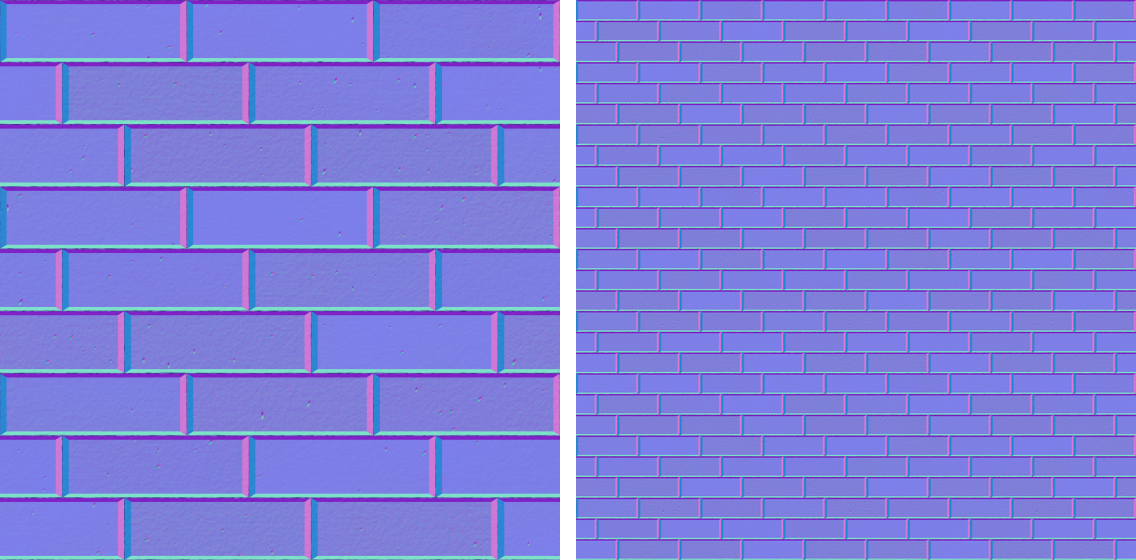
Left: one tile. Right: repeated 3 by 3.
Reproduce this texture map procedurally as a WebGL 1 fragment shader.

```glsl
precision highp float;
uniform vec2 u_resolution;

// Layout, in canvas units
const vec2 BRICKS = vec2(3.0, 9.0);
const float SHIFT_STEPS = 3.0;               // rows until the bond repeats
const vec2 BEVEL = vec2(0.0117, 0.0074);     // side and cap bevel widths
const vec2 JOINT = vec2(0.0004, 0.0008);     // half widths of the joint line
const float JOINT_WEAR = 0.0011;

// Encoded normal colours
const vec3 FACE_SMOOTH = vec3(0.487, 0.497, 0.920);
const vec3 FACE_ROUGH = vec3(0.497, 0.495, 0.855);
const vec3 TOP = vec3(0.50, 0.13, 0.78);
const vec3 BOTTOM = vec3(0.49, 0.88, 0.79);
const vec3 LEFT = vec3(0.17, 0.53, 0.83);
const vec3 RIGHT = vec3(0.81, 0.47, 0.84);
const vec3 JOINT_COLOR = vec3(0.34, 0.31, 0.64);

// Surface detail
const float GRAIN_CELLS = 240.0;
const vec2 BRUSH_CELLS = vec2(14.0, 230.0);
const float GRAIN_SMOOTH = 0.030;
const float GRAIN_ROUGH = 0.085;
const float NICK_CELLS = 44.0;
const float NICK_CHANCE = 0.09;
const float NICK_RADIUS = 0.0019;
const float NICK_DEPTH = 0.26;

float hash(vec2 p) {
  vec3 q = fract(vec3(p.xyx) * 0.1031);
  q += dot(q, q.yzx + 33.33);
  return fract((q.x + q.y) * q.z);
}

// Value noise over the unit square, wrapping after 'cells' cells
float noise(vec2 uv, vec2 cells) {
  vec2 p = uv * cells;
  vec2 i = floor(p);
  vec2 f = fract(p);
  f = f * f * (3.0 - 2.0 * f);
  vec2 a = mod(i, cells);
  vec2 b = mod(i + 1.0, cells);
  return mix(mix(hash(a), hash(vec2(b.x, a.y)), f.x),
             mix(hash(vec2(a.x, b.y)), hash(b), f.x), f.y);
}

float surfaceHeight(vec2 uv) {
  return noise(uv, vec2(GRAIN_CELLS))
       + 0.7 * noise(uv, vec2(GRAIN_CELLS * 0.5))
       + 0.35 * noise(uv, BRUSH_CELLS);
}

// Red and green offset of the grain; green grows downward
vec2 grainSlope(vec2 uv) {
  float e = 0.4 / GRAIN_CELLS;
  float h = surfaceHeight(uv);
  float dx = surfaceHeight(uv + vec2(e, 0.0)) - h;
  float dy = surfaceHeight(uv + vec2(0.0, e)) - h;
  return vec2(-dx, dy);
}

// Sparse elongated bumps, each kept inside its own cell
vec2 nickSlope(vec2 uv, float pixel) {
  vec2 cell = mod(floor(uv * NICK_CELLS), NICK_CELLS);
  vec2 center = 0.25 + 0.5 * vec2(hash(cell + 11.0), hash(cell + 57.0));
  vec2 d = (fract(uv * NICK_CELLS) - center) / NICK_CELLS;
  float angle = 0.4 + 1.2 * hash(cell + 83.0);
  vec2 axis = vec2(cos(angle), sin(angle));
  float stretch = 1.0 + 1.6 * hash(cell + 29.0);
  vec2 q = vec2(dot(d, axis) / stretch, dot(d, vec2(-axis.y, axis.x)));
  float radius = NICK_RADIUS * mix(0.5, 1.0, hash(cell + 71.0));
  float r = length(q) / radius;
  float soft = pixel / radius;
  float inside = 1.0 - smoothstep(1.0 - soft, 1.0 + soft, r);
  float present = step(hash(cell + 5.0), NICK_CHANCE);
  return vec2(d.x, -d.y) / radius * inside * present * NICK_DEPTH;
}

void main() {
  vec2 uv = gl_FragCoord.xy / u_resolution;
  float pixel = 1.0 / min(u_resolution.x, u_resolution.y);

  // Running bond, rows counted from the top
  float row = floor((1.0 - uv.y) * BRICKS.y);
  float along = uv.x * BRICKS.x - mod(row, SHIFT_STEPS) / SHIFT_STEPS;
  vec2 id = vec2(mod(floor(along), BRICKS.x), row);
  vec2 local = vec2(fract(along), fract(uv.y * BRICKS.y));
  vec2 edge = min(local, 1.0 - local) / BRICKS;

  // Brick face with its own tone, tilt and roughness
  float rough = smoothstep(0.1, 0.9, hash(id + 17.0));
  rough = clamp(rough + 0.4 * (noise(uv, vec2(9.0)) - 0.5), 0.0, 1.0);
  vec3 face = mix(FACE_SMOOTH, FACE_ROUGH, rough);
  face.rg += 0.012 * (vec2(hash(id + 31.0), hash(id + 43.0)) - 0.5);

  // Mitred bevels
  vec3 side = local.x < 0.5 ? LEFT : RIGHT;
  vec3 cap = local.y < 0.5 ? BOTTOM : TOP;
  vec2 depth = edge / BEVEL;
  float soft = 0.7 * pixel / BEVEL.y;
  vec3 bevel = mix(side, cap, smoothstep(-soft, soft, depth.x - depth.y));
  vec2 onFace = smoothstep(BEVEL - 0.6 * pixel, BEVEL + 0.6 * pixel, edge);
  float flatness = onFace.x * onFace.y;
  vec3 color = mix(bevel, face, flatness);

  // Grain and nicks
  vec2 slope = grainSlope(uv) * mix(GRAIN_SMOOTH, GRAIN_ROUGH, rough);
  slope = slope * mix(0.8, 1.0, flatness) + nickSlope(uv, pixel) * flatness;
  color += vec3(slope, -0.5 * length(slope));

  // Ragged joint line
  float wear = noise(uv, vec2(110.0)) * noise(uv, vec2(37.0));
  vec2 width = JOINT + JOINT_WEAR * wear * vec2(0.6, 1.0);
  vec2 line = 1.0 - smoothstep(width - 0.6 * pixel, width + 0.6 * pixel, edge);
  vec3 jointTone = JOINT_COLOR + 0.3 * (noise(uv, vec2(190.0)) - 0.5);
  color = mix(color, jointTone, 0.75 * max(line.x, line.y));

  gl_FragColor = vec4(clamp(color, 0.0, 1.0), 1.0);
}
```
